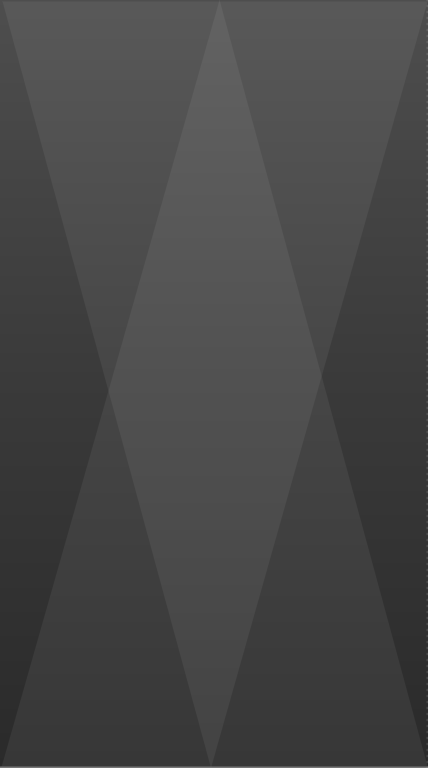
A Shadertoy shader for this background:

```glsl
// Vertical backdrop gradient
const vec3 TOP_GREY    = vec3(0.305);
const vec3 MIDDLE_GREY = vec3(0.227);
const vec3 BOTTOM_GREY = vec3(0.165);

// Translucent triangles, corners as fractions of the canvas
const float VEIL_OPACITY = 0.06;
const vec2 DOWN_LEFT  = vec2(0.006, 0.998);
const vec2 DOWN_RIGHT = vec2(0.999, 0.998);
const vec2 DOWN_TIP   = vec2(0.493, 0.000);
const vec2 UP_LEFT    = vec2(0.004, 0.002);
const vec2 UP_RIGHT   = vec2(0.999, 0.002);
const vec2 UP_TIP     = vec2(0.513, 1.000);

// Pale rim, thickness as a fraction of the canvas height
const vec3  RIM_COLOR      = vec3(0.88);
const float RIM_THICKNESS  = 0.002;
const float BOTTOM_OPACITY = 0.42;
const float RIGHT_OPACITY  = 0.14;
const float DASH_COUNT     = 128.0;

// Signed distance to the line a-b, positive on its left side
float leftOfLine(vec2 p, vec2 a, vec2 b) {
    vec2 direction = normalize(b - a);
    return dot(p - a, vec2(-direction.y, direction.x));
}

// Smooth coverage of a counter-clockwise triangle
float triangleCoverage(vec2 p, vec2 a, vec2 b, vec2 c, float softness) {
    float inside = min(leftOfLine(p, a, b),
                   min(leftOfLine(p, b, c), leftOfLine(p, c, a)));
    return smoothstep(-softness, softness, inside);
}

// Smooth coverage of a strip along a border
float rimCoverage(float borderDistance) {
    return clamp((RIM_THICKNESS - borderDistance) * iResolution.y + 0.5, 0.0, 1.0);
}

vec3 backdrop(float height) {
    vec3 lower = mix(BOTTOM_GREY, MIDDLE_GREY, min(height * 2.0, 1.0));
    return mix(lower, TOP_GREY, max(height * 2.0 - 1.0, 0.0));
}

void mainImage(out vec4 fragColor, in vec2 fragCoord) {
    vec2 uv = fragCoord / iResolution.xy;
    vec2 aspect = vec2(iResolution.x / iResolution.y, 1.0);
    vec2 p = uv * aspect;
    float softness = 0.7 / iResolution.y;

    vec3 color = backdrop(uv.y);

    // Overlapping veils brighten the central diamond twice
    float down = triangleCoverage(p, DOWN_TIP * aspect, DOWN_RIGHT * aspect,
                                  DOWN_LEFT * aspect, softness);
    float up = triangleCoverage(p, UP_LEFT * aspect, UP_RIGHT * aspect,
                                UP_TIP * aspect, softness);
    color = mix(color, vec3(1.0), VEIL_OPACITY * down);
    color = mix(color, vec3(1.0), VEIL_OPACITY * up);

    // Dashed right border and solid bottom border
    float dash = smoothstep(0.2, 0.4, abs(fract(uv.y * DASH_COUNT) - 0.5));
    color = mix(color, RIM_COLOR, RIGHT_OPACITY * dash * rimCoverage(aspect.x - p.x));
    color = mix(color, RIM_COLOR, BOTTOM_OPACITY * rimCoverage(p.y));

    fragColor = vec4(color, 1.0);
}
```
